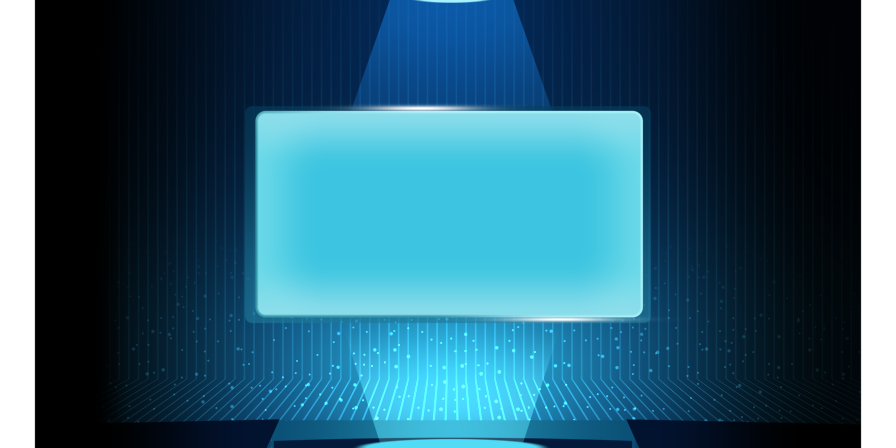
Give the GLSL for this background, as a Shadertoy shader.

```glsl
// Glowing cyan panel over a striped blue stage with spotlights and sparkling dust.

float hash(vec2 p) {
    vec3 q = fract(vec3(p.xyx) * 0.1031);
    q += dot(q, q.yzx + 33.33);
    return fract((q.x + q.y) * q.z);
}

float roundedBox(vec2 p, vec2 halfSize, float radius) {
    vec2 q = abs(p) - halfSize + radius;
    return length(max(q, 0.0)) + min(max(q.x, q.y), 0.0) - radius;
}

// Coverage of the inside of a signed distance
float fill(float d) {
    float aa = 0.8 / iResolution.y;
    return 1.0 - smoothstep(-aa, aa, d);
}

float glow(vec2 p, vec2 size) {
    p /= size;
    return exp(-dot(p, p));
}

// Thin stripes on the wall that fan out across the floor
float stripes(vec2 p) {
    float depth = max(0.154 - p.y, 0.0);
    float lane = (p.x - 1.008) / (1.0 + 2.5 * depth) / 0.0215;
    float d = abs(fract(lane) - 0.5) * 0.0215;
    return 1.0 - smoothstep(0.0004, 0.0032, d);
}

float sparkles(vec2 p) {
    float light = 0.0;
    for (int layer = 0; layer < 2; layer++) {
        vec2 grid = p / (0.025 + 0.014 * float(layer));
        vec2 cell = floor(grid) + 57.0 * float(layer);
        vec2 offset = 0.2 + 0.6 * vec2(hash(cell), hash(cell + 19.7));
        float d = length(fract(grid) - offset);
        light += step(0.62, hash(cell + 71.3)) * (1.0 - smoothstep(0.04, 0.14, d));
    }
    return light * (1.0 - smoothstep(0.12, 0.52, p.y));
}

vec3 backdrop(vec2 p) {
    vec2 c = p - vec2(1.008, 0.0);
    float sideFade = 1.0 - smoothstep(0.32, 0.82, abs(c.x));
    vec3 color = vec3(0.0, 0.008, 0.018);
    color += vec3(0.015, 0.12, 0.25) * sideFade * (1.0 - 0.25 * p.y);
    color += vec3(0.05, 0.28, 0.36) * glow(c - vec2(0.0, 0.20), vec2(0.56, 0.34));
    color += vec3(0.12, 0.30, 0.26) * glow(c - vec2(0.0, 0.17), vec2(0.32, 0.19));
    color += vec3(0.0, 0.07, 0.16) * glow(c - vec2(0.0, 1.0), vec2(0.28, 0.35));

    float floorLight = 1.0 - smoothstep(0.13, 0.17, p.y);
    float reach = glow(c - vec2(0.0, 0.28), vec2(0.65, 0.55));
    color += vec3(0.13, 0.34, 0.39) * stripes(p) * reach * (0.42 + 0.5 * floorLight);
    color += vec3(0.22, 0.55, 0.62) * sparkles(p) * glow(c, vec2(0.62, 1.0));
    return color * smoothstep(0.205, 0.30, p.x);
}

vec3 stage(vec3 color, vec2 p) {
    vec2 c = vec2(abs(p.x - 1.011), p.y);
    // Central step and its dark lower lip
    float stepMask = fill(c.y - 0.062) * fill(c.x - 0.405);
    vec3 stepColor = mix(vec3(0.03, 0.28, 0.43), vec3(0.12, 0.53, 0.67), glow(c, vec2(0.28, 1.0)));
    color = mix(color, stepColor, stepMask);
    float lip = fill(c.y - 0.023 + 0.045 * c.x * c.x) * fill(c.x - 0.40);
    color = mix(color, vec3(0.01, 0.10, 0.23), lip);
    // Side blocks with slanted inner edges
    float block = fill(c.y - 0.064 + 0.022 * (c.x - 0.39)) * fill(0.387 + 0.45 * (0.064 - c.y) - c.x);
    vec3 blockColor = vec3(0.008, 0.075, 0.19) * (1.0 - smoothstep(0.42, 0.80, c.x));
    return mix(color, blockColor, block);
}

vec3 spotlights(vec3 color, vec2 p) {
    vec2 c = vec2(p.x - 1.008, p.y);
    float upper = fill(abs(c.x) - 0.138 - 0.35 * (1.0 - c.y)) * step(0.5, c.y);
    color += vec3(0.035, 0.18, 0.29) * upper * mix(0.55, 1.0, smoothstep(0.73, 1.0, c.y));
    float lower = fill(abs(c.x) - 0.156 - 0.32 * c.y) * step(c.y, 0.5);
    color += vec3(0.13, 0.22, 0.20) * lower * (1.0 - smoothstep(0.08, 0.28, c.y));
    // Lamp above and bright disc below
    float lamp = fill((length((c - vec2(0.0, 1.004)) / vec2(0.085, 0.010)) - 1.0) * 0.010);
    color = mix(color, vec3(0.65, 0.95, 1.0), lamp);
    float disc = fill((length(c / vec2(0.205, 0.020)) - 1.0) * 0.020);
    return mix(color, vec3(0.32, 0.86, 0.96), disc);
}

vec3 panel(vec3 color, vec2 p) {
    // Translucent outer frame
    float frame = roundedBox(p - vec2(1.0, 0.521), vec2(0.453, 0.242), 0.016);
    vec3 frameColor = mix(vec3(0.12, 0.47, 0.60), vec3(0.02, 0.24, 0.36), smoothstep(0.28, 0.76, p.y));
    color = mix(color, frameColor, 0.65 * fill(frame));

    // Face brightens toward its edges
    vec2 c = p - vec2(1.0026, 0.522);
    float d = roundedBox(c, vec2(0.4325, 0.2305), 0.023);
    float inset = roundedBox(c, vec2(0.42, 0.22), 0.15);
    float edge = smoothstep(-0.13, 0.025, inset);
    vec3 face = mix(vec3(0.235, 0.77, 0.88), vec3(0.42, 0.85, 0.91), edge);
    face += vec3(0.13, 0.02, 0.01) * smoothstep(0.11, 0.23, abs(c.y));
    float rim = smoothstep(-0.008, -0.002, d);
    face = mix(face, vec3(0.66, 0.95, 0.98), rim * smoothstep(-0.2, 0.3, c.x + c.y));
    face = mix(face, vec3(0.13, 0.50, 0.58), 0.75 * rim * smoothstep(0.0, 0.3, -c.x - c.y));
    color = mix(color, face, fill(d));

    // Glints along the top and bottom rims
    float glint = glow(p - vec2(0.94, 0.758), vec2(0.12, 0.006));
    glint += glow(p - vec2(1.25, 0.287), vec2(0.12, 0.005));
    return mix(color, vec3(1.0), min(glint, 1.0));
}

void mainImage(out vec4 fragColor, in vec2 fragCoord) {
    vec2 p = fragCoord / iResolution.y;
    p.x += 1.0 - 0.5 * iResolution.x / iResolution.y;
    vec3 color = stage(backdrop(p), p);
    color = panel(spotlights(color, p), p);
    // White side margins
    color = mix(vec3(1.0), color, fill(abs(p.x - 1.0) - 0.922));
    fragColor = vec4(clamp(color, 0.0, 1.0), 1.0);
}
```
